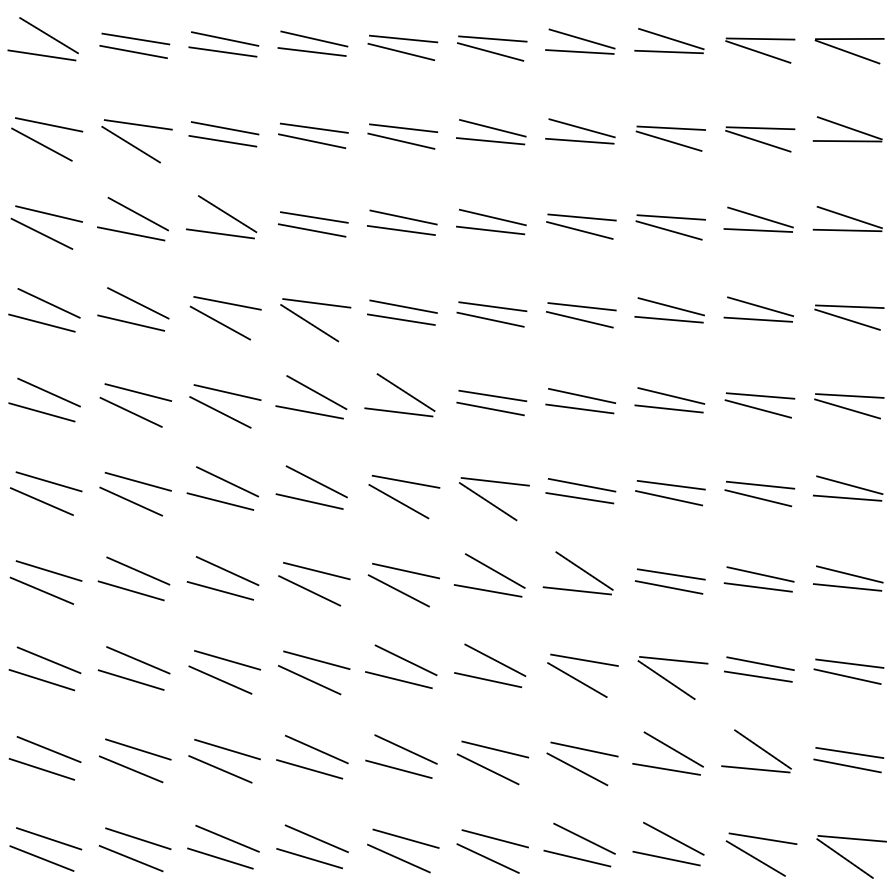
Write a Shadertoy shader that draws this pattern.

```glsl
// A ten by ten grid of paired thin black strokes on white.
// Each pair tilts about a shared mean angle; its spread follows the distance
// from the main diagonal, and the sign of the spread flips every two cells.

// Coverage of a butt-ended stroke centred on the origin, y pointing down.
float stroke(vec2 p, float degrees_, float pixel) {
    float a = radians(degrees_);
    vec2 along = vec2(cos(a), sin(a));
    vec2 local = abs(vec2(dot(p, along), dot(p, vec2(-along.y, along.x))));
    vec2 edge = vec2(0.0388, 0.00098) - local;
    vec2 cover = clamp(edge / pixel + 0.5, 0.0, 1.0);
    return cover.x * cover.y;
}

void mainImage(out vec4 fragColor, in vec2 fragCoord) {
    float pixel = 1.0 / min(iResolution.x, iResolution.y);
    vec2 p = fragCoord / iResolution.xy;
    p.y = 1.0 - p.y;

    // Cells count right and down from the top left
    float pitch = 0.0996;
    vec2 cell = clamp(floor((p - 0.001) / pitch), 0.0, 9.0);
    p -= 0.0508 + pitch * cell;

    // Spread grows above the diagonal and decays below it
    float k = cell.x - cell.y;
    bool above = k > 0.5;
    float n = -k;
    float spread = above
        ? k * (1.17 + 0.06 * cell.y) - 0.5
        : (11.4 + 0.4 * cell.x) / (1.0 + 0.33 * n) - 0.15 * n;
    float mean = above ? 9.8 : 19.9;
    float gap = above ? 0.0147 : 0.0235;

    // Which stroke is steeper alternates in twos along the diagonals
    float phase = mod(cell.x + cell.y + (above ? 0.0 : 3.0), 4.0);
    spread *= phase > 1.5 ? 1.0 : -1.0;

    // Upper and lower strokes, offset along the normal of the mean direction
    float m = radians(mean);
    vec2 offset = 0.5 * gap * vec2(sin(m), -cos(m));
    float ink = max(stroke(p - offset, mean + spread, pixel),
                    stroke(p + offset, mean - spread, pixel));

    fragColor = vec4(vec3(1.0 - ink), 1.0);
}
```
